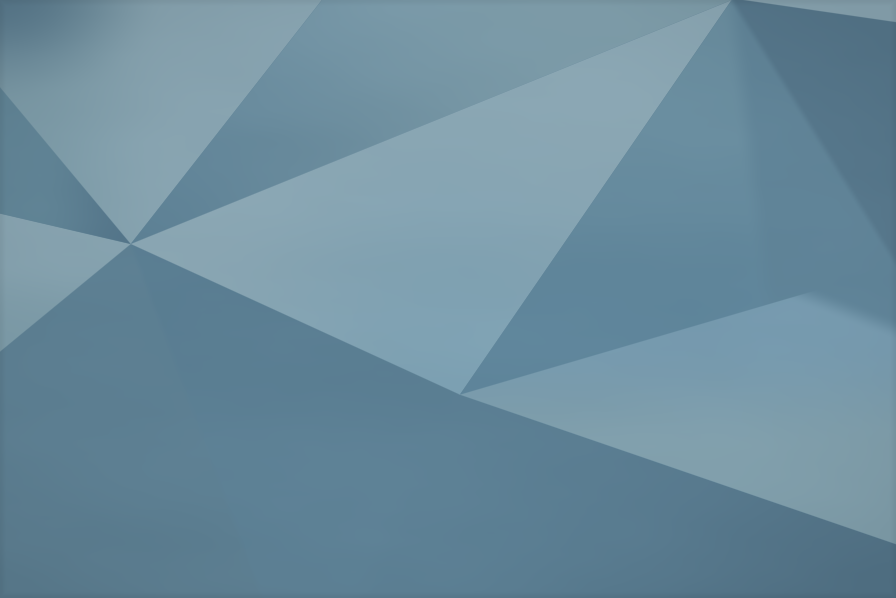
Write a WebGL 2 fragment shader that draws this background.

```glsl
#version 300 es
precision highp float;

#define HUB_LEFT vec2(0.219, 0.592)
#define HUB_MID vec2(0.770, 0.340)
#define HUB_TOP vec2(1.225, 1.000)
#define RIDGE vec2(1.344, 0.508)
#define LOW_RIGHT vec2(1.500, 0.090)
#define PALE vec3(0.54, 0.65, 0.70)
#define MIST vec3(0.49, 0.61, 0.66)
#define STEEL vec3(0.41, 0.55, 0.62)
#define SLATE vec3(0.36, 0.50, 0.58)
#define DEEP vec3(0.33, 0.46, 0.54)
#define VIGNETTE 0.07
#define MOTTLE 0.012

uniform vec2 u_resolution;
out vec4 fragColor;

float hash(vec2 p) {
    vec3 q = fract(p.xyx * 0.1031);
    q += dot(q, q.yzx + 33.33);
    return fract((q.x + q.y) * q.z);
}

float noise(vec2 p) {
    vec2 i = floor(p), f = fract(p);
    f = f * f * (3.0 - 2.0 * f);
    return mix(mix(hash(i), hash(i + vec2(1, 0)), f.x),
               mix(hash(i + vec2(0, 1)), hash(i + vec2(1, 1)), f.x), f.y);
}

float fbm(vec2 p) {
    float sum = 0.0, amp = 0.5;
    for (int i = 0; i < 4; i++) {
        sum += amp * noise(p);
        p = p * 2.03 + 7.1;
        amp *= 0.5;
    }
    return sum;
}

// Signed distance to the line a-b, positive on its left
float side(vec2 p, vec2 a, vec2 b) {
    vec2 d = normalize(b - a), q = p - a;
    return d.x * q.y - d.y * q.x;
}

// Inside of the angle at hub, counterclockwise from one point to the next
float wedge(vec2 p, vec2 hub, vec2 from, vec2 to) {
    return min(side(p, hub, from), -side(p, hub, to));
}

float cover(float d, float soft) {
    return smoothstep(-soft, soft, d);
}

void main() {
    vec2 p = gl_FragCoord.xy / u_resolution * vec2(1.5, 1.0);
    float edge = max(0.8 / u_resolution.y, 0.0012);
    vec2 topLeft = vec2(0.539, 1.0);
    vec2 leftHigh = vec2(0.0, 0.854);
    vec2 leftMid = vec2(0.0, 0.643);
    vec2 leftLow = vec2(0.0, 0.412);

    // Lower slope with two faint folds
    float foldA = cover(side(p, HUB_LEFT, vec2(0.439, 0.0)), 0.006);
    float foldB = cover(side(p, HUB_MID, vec2(0.600, 0.0)), 0.025);
    vec3 col = mix(SLATE + vec3(0.005, 0.0, -0.005), SLATE - 0.008, foldA);
    col += 0.012 * foldA * smoothstep(0.55, 0.1, p.y);
    col = mix(col, mix(SLATE, DEEP, smoothstep(0.7, 1.5, p.x)), foldB);

    // Facets around the left hub
    vec3 facet = mix(PALE - 0.01, MIST, smoothstep(0.62, 0.42, p.y));
    col = mix(col, facet, cover(wedge(p, HUB_LEFT, leftMid, leftLow), edge));

    facet = mix(STEEL - 0.03, DEEP, smoothstep(0.06, 0.22, p.x));
    col = mix(col, facet, cover(wedge(p, HUB_LEFT, leftHigh, leftMid), edge));

    facet = mix(MIST, PALE - 0.01, smoothstep(0.05, 0.3, p.x));
    facet = mix(facet, DEEP, 0.85 * smoothstep(0.22, 0.0, length((p - vec2(0.0, 1.0)) * vec2(0.8, 1.2))));
    col = mix(col, facet, cover(wedge(p, HUB_LEFT, topLeft, leftHigh), edge));

    float rise = side(p, HUB_LEFT, HUB_TOP);
    facet = mix(SLATE, MIST, smoothstep(0.22, 0.95, p.x * 0.65 + p.y * 0.25));
    facet += 0.035 * smoothstep(0.0, 0.3, rise);
    col = mix(col, facet, cover(wedge(p, HUB_LEFT, HUB_TOP, topLeft), edge));

    // Large pale facet, bluer toward the middle hub
    facet = mix(PALE, vec3(0.49, 0.63, 0.70), smoothstep(0.55, 0.0, distance(p, HUB_MID)));
    float sheet = min(wedge(p, HUB_LEFT, HUB_MID, HUB_TOP), side(p, HUB_MID, HUB_TOP));
    col = mix(col, facet, cover(sheet, edge));

    // Dark right slope with a soft fold and a crisper one
    facet = mix(SLATE + vec3(0.01, 0.02, 0.025), STEEL + 0.005, smoothstep(0.42, 0.85, p.y));
    facet = mix(facet, SLATE + 0.01, 0.8 * cover(side(p, HUB_TOP, vec2(1.285, 0.5)), 0.02));
    facet = mix(facet, DEEP + 0.008, cover(side(p, HUB_TOP, vec2(1.5, 0.56)), 0.007));
    col = mix(col, facet, cover(wedge(p, HUB_MID, LOW_RIGHT, HUB_TOP), edge));

    // Pale lower right facet with a blurred crest
    facet = mix(vec3(0.46, 0.60, 0.68), MIST + 0.012, smoothstep(0.44, 0.24, p.y));
    float crest = cover(-side(p, RIDGE, vec2(1.5, 0.449)), 0.018);
    col = mix(col, facet, crest * cover(wedge(p, HUB_MID, LOW_RIGHT, RIDGE), edge));

    // Pale sliver in the upper right corner
    col = mix(col, PALE, cover(side(p, vec2(1.245, 1.0), vec2(1.5, 0.963)), edge));

    // Brushed mottling and darkened borders
    col += MOTTLE * 2.0 * (fbm(vec2(p.x * 3.0 + p.y, p.y * 9.0)) - 0.47);
    vec2 c = (p - vec2(0.75, 0.5)) / vec2(0.75, 0.5);
    col *= 1.0 - VIGNETTE * smoothstep(0.5, 2.0, dot(c, c));
    vec2 rim = min(p, vec2(1.5, 1.0) - p);
    col *= 1.0 - 0.05 * smoothstep(0.012, 0.0, min(rim.x, rim.y));
    fragColor = vec4(col, 1.0);
}
```
